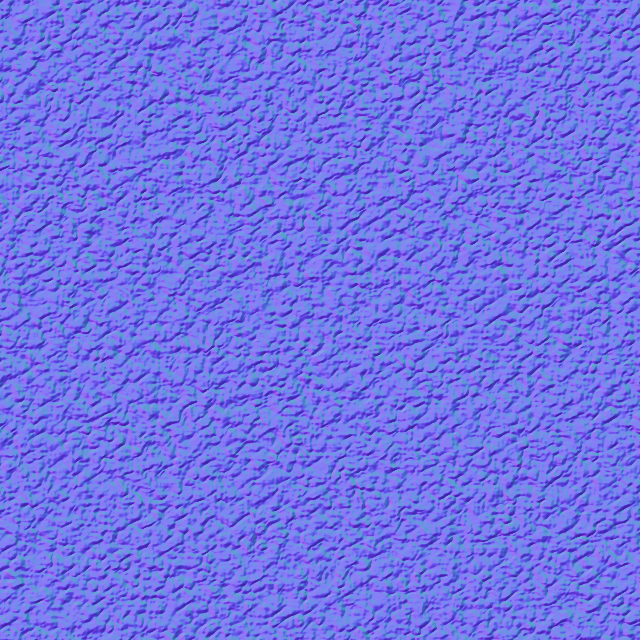
A WebGL 1 fragment shader for this texture map:

```glsl
precision highp float;
uniform vec2 u_resolution;

// Grain frequencies, in cells per canvas
const vec2 BODY_FREQ = vec2(84.0, 118.0);
const float DETAIL_FREQ = 185.0;
const vec2 ROW_FREQ = vec2(75.0, 215.0);
const vec2 COLUMN_FREQ = vec2(215.0, 75.0);
const float WANDER_FREQ = 47.0;

// Share of each layer in the height
const float DETAIL_AMOUNT = 0.42;
const float ROW_AMOUNT = 0.26;
const float COLUMN_AMOUNT = 0.24;
const float WANDER_AMOUNT = 0.006;

// Shape of the relief
const float BODY_ANGLE = 0.55;
const float DETAIL_ANGLE = 0.9;
const vec2 STEEP_DIRECTION = vec2(0.6, -0.8);
const float STEEPNESS = 0.009;
const float RELIEF = 0.012;
const float SAMPLE_STEP = 0.001;

// Encoding: the steep flank dominates, all other tilts are flattened
const vec2 FLANK_AXIS = vec2(0.6, 0.8);
const vec2 SIDE_AXIS = vec2(0.8, -0.6);
const float GENTLE_DAMPING = 0.08;
const float SIDE_DAMPING_POSITIVE = 0.2;
const float SIDE_DAMPING_NEGATIVE = 0.45;
const float NORMAL_LENGTH = 0.92;
const float SIDE_DULLING = 0.4;

float hash(vec2 cell) {
  vec3 q = fract(cell.xyx * vec3(0.1031, 0.1030, 0.0973));
  q += dot(q, q.yzx + 33.33);
  return fract((q.x + q.y) * q.z);
}

float valueNoise(vec2 p) {
  vec2 cell = floor(p);
  vec2 f = fract(p);
  vec2 w = f * f * (3.0 - 2.0 * f);
  float low = mix(hash(cell), hash(cell + vec2(1.0, 0.0)), w.x);
  float high = mix(hash(cell + vec2(0.0, 1.0)), hash(cell + 1.0), w.x);
  return mix(low, high, w.y);
}

vec2 rotate(vec2 p, float angle) {
  float c = cos(angle);
  float s = sin(angle);
  return vec2(c * p.x + s * p.y, c * p.y - s * p.x);
}

// Large slanted grains
float bodyHeight(vec2 p) {
  return valueNoise(rotate(p, BODY_ANGLE) * BODY_FREQ + 217.0);
}

float height(vec2 p) {
  // Bend the lattices so that their rows do not show
  vec2 wander = vec2(valueNoise(p * WANDER_FREQ + 5.0),
                     valueNoise(p * WANDER_FREQ + 71.0)) - 0.5;
  vec2 q = p + WANDER_AMOUNT * wander;

  // Lean the grains over: one flank gets steep, the other gentle
  q += STEEP_DIRECTION * STEEPNESS * bodyHeight(q);

  float h = bodyHeight(q);
  h += DETAIL_AMOUNT * valueNoise(rotate(q, DETAIL_ANGLE) * DETAIL_FREQ + 331.0);

  // Fine upright and level creases
  h += ROW_AMOUNT * valueNoise(p * ROW_FREQ + 43.0);
  h += COLUMN_AMOUNT * valueNoise(p * COLUMN_FREQ + 89.0);
  return h;
}

void main() {
  vec2 p = gl_FragCoord.xy / min(u_resolution.x, u_resolution.y);

  // Slope by central differences
  vec2 e = vec2(SAMPLE_STEP, 0.0);
  vec2 slope = vec2(height(p + e.xy) - height(p - e.xy),
                    height(p + e.yx) - height(p - e.yx)) / (2.0 * SAMPLE_STEP);

  // Tilt with the green axis pointing down, split into flank and side
  vec2 tilt = RELIEF * vec2(-slope.x, slope.y);
  float flank = dot(tilt, FLANK_AXIS);
  float side = dot(tilt, SIDE_AXIS);
  flank = min(flank, 0.0) + GENTLE_DAMPING * max(flank, 0.0);
  float dullSide = SIDE_DAMPING_NEGATIVE * min(side, 0.0);
  side = dullSide + SIDE_DAMPING_POSITIVE * max(side, 0.0);

  // Tangent-space normal, shortened on the dull side
  vec3 normal = normalize(vec3(FLANK_AXIS * flank + SIDE_AXIS * side, 1.0));
  normal *= NORMAL_LENGTH + SIDE_DULLING * max(dullSide, -0.5);

  gl_FragColor = vec4(0.5 + 0.5 * normal, 1.0);
}
```
